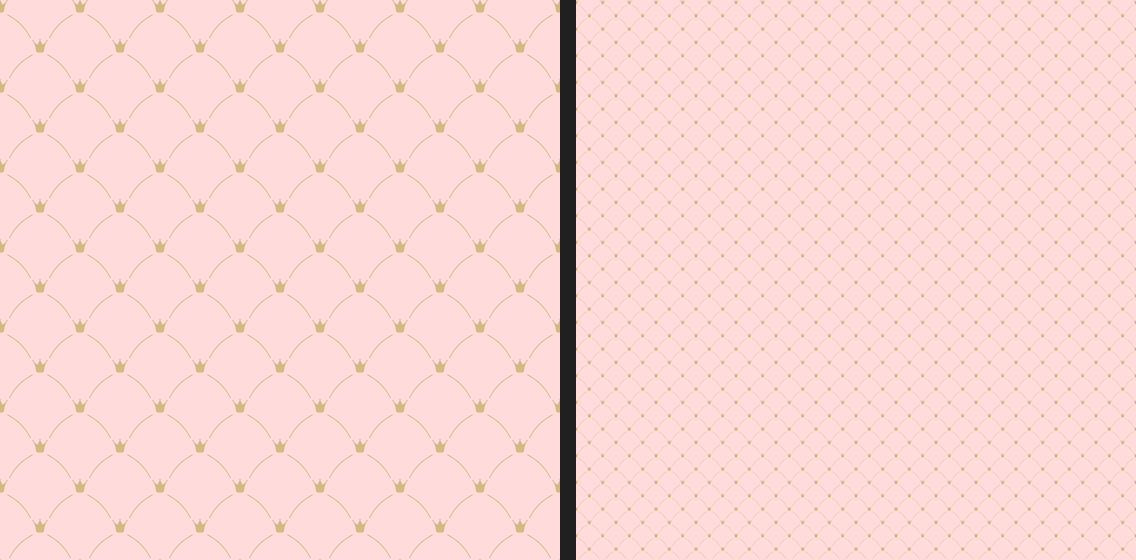
Left: one tile. Right: repeated 3 by 3.
A Shadertoy shader for this pattern:

```glsl
// Pink wallpaper of gold crowns joined by thin arcs in a scalloped lattice.
// Two square grids, offset by half a cell, share one motif: a mirrored
// polygon for the crown and a circular arc falling away on either side.

const float REPEATS = 7.0;
const vec3 PINK = vec3(1.0, 0.86, 0.86);
const vec3 GOLD = vec3(0.84, 0.72, 0.52);

// Right half of the crown outline; it runs past the mirror axis at x = 0
const int CORNERS = 9;
const vec2 OUTLINE[CORNERS] = vec2[](
    vec2(-0.10, 0.000), vec2(0.025, 0.001), vec2(0.047, 0.010),
    vec2(0.053, 0.050), vec2(0.064, 0.090), vec2(0.088, 0.148),
    vec2(0.034, 0.098), vec2(0.000, 0.160), vec2(-0.10, 0.160));

// Signed distance to the closed outline
float sdOutline(vec2 p) {
    float d2 = 1e3;
    float side = 1.0;
    for (int i = 0; i < CORNERS; i++) {
        vec2 a = OUTLINE[i];
        vec2 b = OUTLINE[(i + 1) % CORNERS];
        vec2 edge = b - a;
        vec2 w = p - a;
        vec2 gap = w - edge * clamp(dot(w, edge) / dot(edge, edge), 0.0, 1.0);
        d2 = min(d2, dot(gap, gap));
        bvec3 crossing = bvec3(p.y >= a.y, p.y < b.y, edge.x * w.y > edge.y * w.x);
        if (all(crossing) || all(not(crossing))) side = -side;
    }
    return side * sqrt(d2);
}

// Distance to an arc centred on the rising diagonal, open to +-halfAngle
float sdArc(vec2 p, float radius, float halfAngle, float halfWidth) {
    vec2 q = vec2(abs(p.x - p.y), p.x + p.y) * sqrt(0.5);
    vec2 tip = vec2(sin(halfAngle), cos(halfAngle));
    float d = tip.y * q.x > tip.x * q.y ? length(q - tip * radius)
                                        : abs(length(q) - radius);
    return d - halfWidth;
}

float sdCrown(vec2 p) {
    float sideBead = length(p - vec2(0.087, 0.150)) - 0.008;
    float topBead = length(p - vec2(0.0, 0.161)) - 0.008;
    return min(sdOutline(p), min(sideBead, topBead));
}

// Crown and its two arcs, repeated once per unit cell around the anchor
float sdMotif(vec2 p, vec2 anchor) {
    p = fract(p - anchor + 0.5) - 0.5;
    p.x = abs(p.x);
    float arc = sdArc(p - vec2(-0.20, -0.608), 0.65, 0.314, 0.0055);
    return min(sdCrown(p), arc);
}

void mainImage(out vec4 fragColor, in vec2 fragCoord) {
    vec2 p = fragCoord / iResolution.xy * REPEATS;
    float pixel = REPEATS / min(iResolution.x, iResolution.y);

    // Staggered rows
    float d = min(sdMotif(p, vec2(0.5, 0.342)), sdMotif(p, vec2(0.0, 0.842)));

    // Smooth edges
    float ink = clamp(0.5 - d / pixel, 0.0, 1.0);
    fragColor = vec4(mix(PINK, GOLD, ink), 1.0);
}
```
